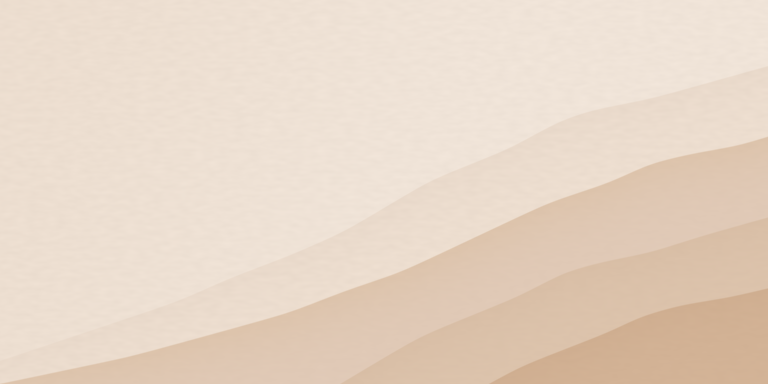
Reproduce this background procedurally as a Shadertoy shader.

```glsl
// Layered beige paper dunes rising to the right under a pale, softly grained sky.

// Sky tones
const vec3 SKY_SIDE  = vec3(0.925, 0.868, 0.812);
const vec3 SKY_LIGHT = vec3(0.939, 0.892, 0.846);

// Each dune fades from a crest tone to a body tone
const vec3 CREST_1 = vec3(0.913, 0.851, 0.793), BODY_1 = vec3(0.930, 0.872, 0.816);
const vec3 CREST_2 = vec3(0.865, 0.765, 0.670), BODY_2 = vec3(0.880, 0.792, 0.722);
const vec3 CREST_3 = vec3(0.848, 0.744, 0.648), BODY_3 = vec3(0.864, 0.767, 0.677);
const vec3 CREST_4 = vec3(0.812, 0.682, 0.565), BODY_4 = vec3(0.828, 0.704, 0.592);

const float CREST_FADE = 0.10;            // depth of the crest tone
const float BEND_WIDTH = 0.09;            // roundness of each bend
const vec2  GRAIN_SCALE = vec2(28.0, 75.0);
const float GRAIN_SKY = 0.014;
const float GRAIN_DUNE = 0.006;

// Ridge lines: start height, start slope, then bends (position, slope change)
const int BENDS = 9;
const vec2 NONE = vec2(9.0, 0.0);
const vec2 START_1 = vec2(0.060, 0.333);
const vec2 START_2 = vec2(0.000, 0.208);
const vec2 START_3 = vec2(-0.531, 0.600);
const vec2 START_4 = vec2(-0.715, 0.5625);
const vec2 RIDGE_1[BENDS] = vec2[BENDS](
    vec2(0.469, 0.127), vec2(0.599, -0.09), vec2(0.755, 0.066),
    vec2(0.898, 0.174), vec2(1.120, -0.22), vec2(1.328, 0.19),
    vec2(1.458, -0.25), vec2(1.536, -0.15), vec2(1.693, 0.10));
const vec2 RIDGE_2[BENDS] = vec2[BENDS](
    vec2(0.339, 0.067), vec2(0.755, 0.125), vec2(0.898, -0.073),
    vec2(1.042, 0.148), vec2(1.432, -0.158), vec2(1.589, 0.183),
    vec2(1.693, -0.275), vec2(1.797, -0.067), vec2(1.927, 0.16));
const vec2 RIDGE_3[BENDS] = vec2[BENDS](
    vec2(1.094, -0.20), vec2(1.354, 0.156), vec2(1.471, -0.299),
    vec2(1.563, -0.077), vec2(1.693, 0.15), vec2(1.823, -0.05),
    NONE, NONE, NONE);
const vec2 RIDGE_4[BENDS] = vec2[BENDS](
    vec2(1.354, -0.18), vec2(1.589, 0.15), vec2(1.667, -0.255),
    vec2(1.771, -0.135), vec2(1.901, 0.097), NONE, NONE, NONE, NONE);

// Height of a ridge: a straight line with rounded changes of slope
float ridgeHeight(float x, vec2 start, vec2 bends[BENDS]) {
    float height = start.x + start.y * x;
    for (int i = 0; i < BENDS; i++) {
        float d = x - bends[i].x;
        height += bends[i].y * 0.5 * (d + sqrt(d * d + BEND_WIDTH * BEND_WIDTH * 0.25));
    }
    return height;
}

// Random unit gradient for a lattice cell
vec2 cellGradient(vec2 cell) {
    vec3 p = fract(cell.xyx * vec3(0.1031, 0.1030, 0.0973));
    p += dot(p, p.yzx + 33.33);
    float angle = 6.28318 * fract((p.x + p.y) * p.z);
    return vec2(cos(angle), sin(angle));
}

float gradientNoise(vec2 p) {
    vec2 cell = floor(p), f = fract(p);
    vec2 u = f * f * f * (f * (f * 6.0 - 15.0) + 10.0);
    vec2 right = vec2(1.0, 0.0), up = vec2(0.0, 1.0);
    float a = dot(cellGradient(cell), f);
    float b = dot(cellGradient(cell + right), f - right);
    float c = dot(cellGradient(cell + up), f - up);
    float d = dot(cellGradient(cell + 1.0), f - 1.0);
    return mix(mix(a, b, u.x), mix(c, d, u.x), u.y);
}

// Lay one dune over the colour so far
vec3 addDune(vec3 color, float depth, vec3 crest, vec3 body) {
    float pixel = 1.0 / iResolution.y;
    vec3 dune = mix(body, crest, exp(-max(depth, 0.0) / CREST_FADE));
    return mix(color, dune, smoothstep(-pixel, pixel, depth));
}

void mainImage(out vec4 fragColor, in vec2 fragCoord) {
    vec2 p = fragCoord / iResolution.xy * vec2(2.0, 1.0);

    // Sky, lighter toward the middle and right
    vec3 color = mix(SKY_SIDE, SKY_LIGHT, smoothstep(-0.2, 1.3, p.x + 0.35 * (0.5 - p.y)));

    // Dunes from back to front
    float depth2 = ridgeHeight(p.x, START_2, RIDGE_2) - p.y;
    color = addDune(color, ridgeHeight(p.x, START_1, RIDGE_1) - p.y, CREST_1, BODY_1);
    color = addDune(color, depth2, CREST_2, BODY_2);
    color = addDune(color, ridgeHeight(p.x, START_3, RIDGE_3) - p.y, CREST_3, BODY_3);
    color = addDune(color, ridgeHeight(p.x, START_4, RIDGE_4) - p.y, CREST_4, BODY_4);

    // Paper grain, fainter on the front dunes
    float grain = gradientNoise(p * GRAIN_SCALE) + 0.5 * gradientNoise(p * GRAIN_SCALE * 1.7 + 17.0);
    color += grain * mix(GRAIN_SKY, GRAIN_DUNE, smoothstep(-0.01, 0.01, depth2));

    fragColor = vec4(color, 1.0);
}
```
